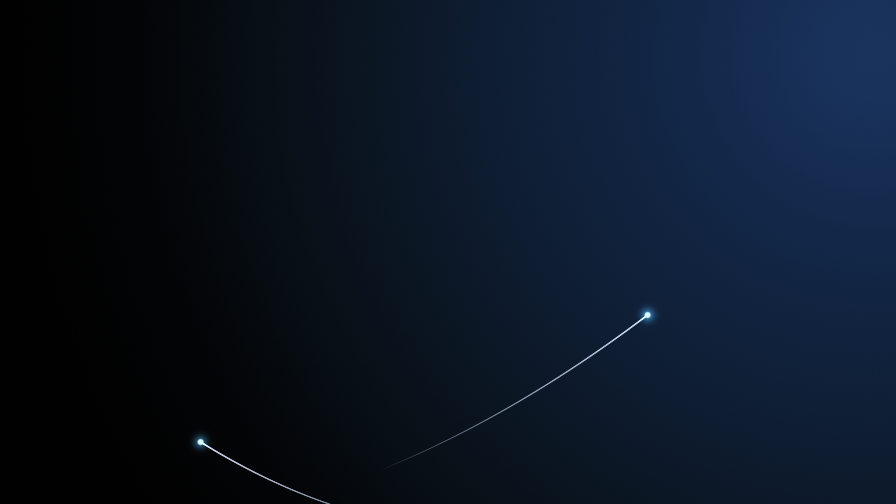
This background is drawn by a WebGL 1 fragment shader. Its source:

```glsl
precision highp float;
uniform vec2 u_resolution;

#define ASPECT 1.7778
#define GLOW_CENTER vec2(1.736, 0.896)
#define TRAIL_WIDTH 0.0017
#define HEAD_RADIUS 0.0058
#define HALO_RADIUS 0.013
#define TRAIL_COLOR vec3(0.80, 0.86, 0.95)
#define HEAD_COLOR vec3(0.85, 0.97, 1.0)
#define HALO_COLOR vec3(0.16, 0.38, 0.50)
#define GRAIN 0.004

float hash(vec2 p) {
  vec3 q = fract(vec3(p.xyx) * 0.1031);
  q += dot(q, q.yzx + 33.33);
  return fract((q.x + q.y) * q.z);
}

// Radial falloff from blue through navy to black
vec3 backdrop(float r) {
  vec3 c = mix(vec3(0.10, 0.20, 0.365), vec3(0.072, 0.15, 0.275), smoothstep(0.0, 0.47, r));
  c = mix(c, vec3(0.058, 0.12, 0.21), clamp((r - 0.40) / 0.32, 0.0, 1.0));
  c = mix(c, vec3(0.045, 0.09, 0.145), clamp((r - 0.72) / 0.25, 0.0, 1.0));
  c = mix(c, vec3(0.028, 0.055, 0.08), clamp((r - 0.97) / 0.27, 0.0, 1.0));
  c = mix(c, vec3(0.014, 0.018, 0.026), clamp((r - 1.24) / 0.21, 0.0, 1.0));
  return mix(c, vec3(0.004), clamp((r - 1.45) / 0.27, 0.0, 1.0));
}

// Bright head with a sagging trail that thins and fades toward its tail
vec3 comet(vec3 base, vec2 p, vec2 head, vec2 tail, float sag, float pixel) {
  vec2 span = tail - head;
  float t = (p.x - head.x) / span.x;
  float curveY = head.y + span.y * t - 4.0 * sag * t * (1.0 - t);
  float slope = (span.y - 4.0 * sag * (1.0 - 2.0 * t)) / span.x;
  float lineDist = abs(p.y - curveY) / sqrt(1.0 + slope * slope);
  float fade = 1.0 - clamp(t, 0.0, 1.0);
  float width = TRAIL_WIDTH * mix(0.45, 1.0, fade);
  float line = 1.0 - smoothstep(width - 0.5 * pixel, width + 0.5 * pixel, lineDist);
  line *= step(0.0, t) * step(t, 1.0) * pow(fade, 0.7);
  vec3 color = mix(base, TRAIL_COLOR, line);

  float d = length(p - head);
  color += HALO_COLOR * exp(-d * d / (HALO_RADIUS * HALO_RADIUS));
  float core = 1.0 - smoothstep(HEAD_RADIUS - pixel, HEAD_RADIUS + pixel, d);
  return mix(color, HEAD_COLOR, core);
}

void main() {
  vec2 p = gl_FragCoord.xy / u_resolution * vec2(ASPECT, 1.0);
  float pixel = 1.0 / u_resolution.y;
  vec3 color = backdrop(distance(p, GLOW_CENTER));

  // Two arcs of light
  color = comet(color, p, vec2(1.285, 0.375), vec2(0.759, 0.069), 0.023, pixel);
  color = comet(color, p, vec2(0.398, 0.123), vec2(0.926, -0.053), 0.038, pixel);

  // Fine grain to soften banding
  color += (hash(gl_FragCoord.xy) - 0.5) * GRAIN;
  gl_FragColor = vec4(clamp(color, 0.0, 1.0), 1.0);
}
```
